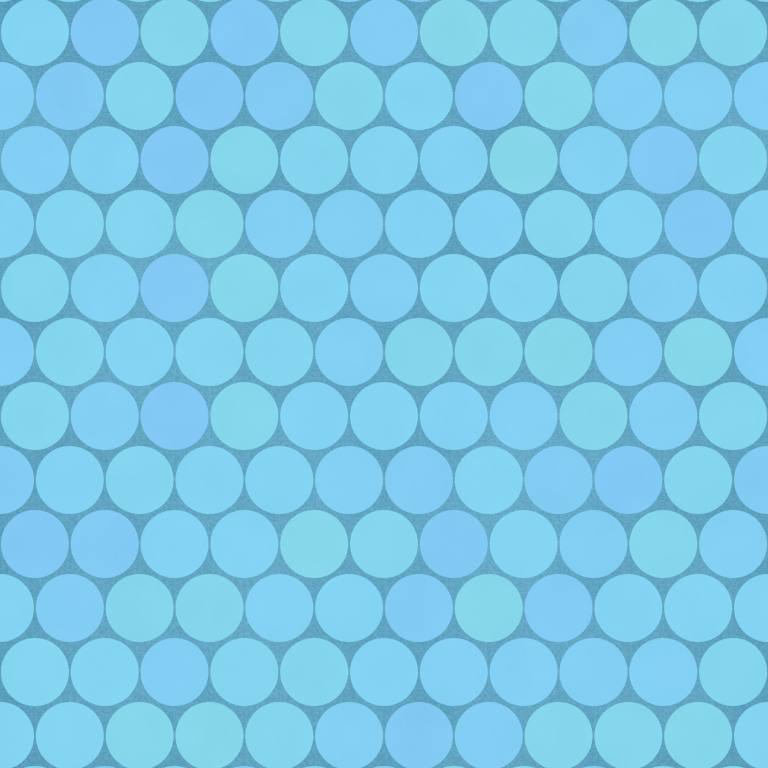
Reproduce this pattern procedurally as a WebGL 1 fragment shader.

```glsl
precision highp float;
// Staggered rows of pale blue and aqua round tiles set in grainy teal grout.

uniform vec2 u_resolution;

const vec2 GRID = vec2(11.0, 12.0);
const float RADIUS = 0.0443;

float hash(vec2 p) {
  return fract(sin(dot(p, vec2(127.1, 311.7))) * 43758.5453);
}

// Smooth value noise that repeats after the given period
float noise(vec2 p, float period) {
  vec2 cell = floor(p);
  vec2 f = fract(p);
  f = f * f * (3.0 - 2.0 * f);
  vec2 a = mod(cell, period);
  vec2 b = mod(cell + 1.0, period);
  return mix(mix(hash(a), hash(vec2(b.x, a.y)), f.x),
             mix(hash(vec2(a.x, b.y)), hash(b), f.x), f.y);
}

// Cloudy wear in the range -0.5 to 0.5
float mottle(vec2 uv, float scale) {
  float sum = 0.0;
  float weight = 0.5;
  for (int i = 0; i < 4; i++) {
    sum += weight * (noise(uv * scale, scale) - 0.5);
    scale *= 2.0;
    weight *= 0.5;
  }
  return sum;
}

// Glaze runs from blue through sky to aqua
vec3 glazeColor(float t) {
  vec3 blue = vec3(0.510, 0.785, 0.960);
  vec3 sky = vec3(0.515, 0.835, 0.953);
  vec3 aqua = vec3(0.522, 0.843, 0.912);
  vec3 cool = mix(blue, sky, clamp(t * 2.0, 0.0, 1.0));
  return mix(cool, aqua, clamp(t * 2.0 - 1.0, 0.0, 1.0));
}

vec3 groutColor(vec2 uv, float grain) {
  vec3 base = vec3(0.382, 0.650, 0.762);
  return base + 0.09 * mottle(uv, 6.0) + 0.065 * grain;
}

// Signed distance to the nearest tile in one row; also returns its cell
float rowDistance(vec2 uv, float row, float radius, out vec2 cell) {
  float shift = 0.5 * mod(row, 2.0);
  float column = floor(uv.x * GRID.x - shift + 0.5);
  vec2 center = vec2(column + shift, row + 0.5) / GRID;
  cell = mod(vec2(column, row), GRID);
  return length(uv - center) - radius;
}

void main() {
  vec2 uv = gl_FragCoord.xy / u_resolution;
  float pixel = 1.0 / min(u_resolution.x, u_resolution.y);

  // Nearest tile among the rows that can overlap this point
  float nearest = 1.0;
  vec2 tile = vec2(0.0);
  for (int i = -1; i <= 1; i++) {
    vec2 cell;
    float row = floor(uv.y * GRID.y) + float(i);
    float d = rowDistance(uv, row, RADIUS, cell);
    if (d < nearest) {
      nearest = d;
      tile = cell;
    }
  }

  // Fine grain shows strongly in the grout and faintly on the glaze
  float grain = noise(uv * 512.0, 512.0) - 0.5;
  vec3 glaze = glazeColor(hash(tile + 3.7));
  glaze += 0.022 * mottle(uv, 24.0) + 0.008 * grain;

  float coverage = 1.0 - smoothstep(-0.75 * pixel, 0.75 * pixel, nearest);
  gl_FragColor = vec4(mix(groutColor(uv, grain), glaze, coverage), 1.0);
}
```
